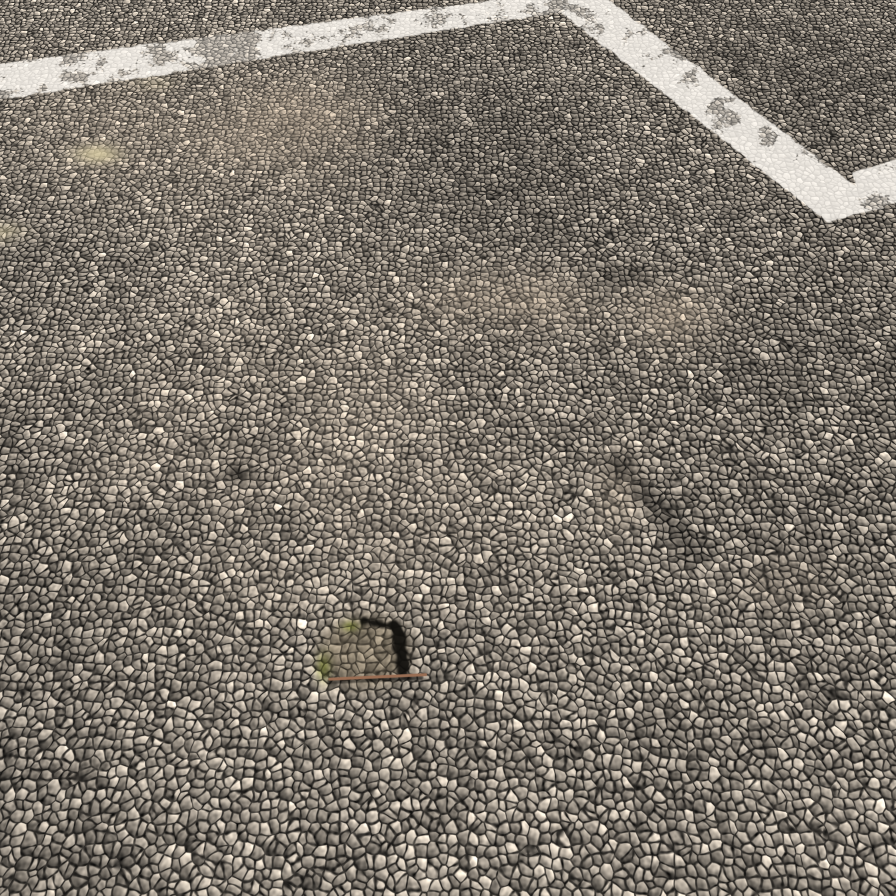
Write a Shadertoy shader that draws this texture.

```glsl
// Sunlit coarse asphalt in perspective, with worn white bay lines and a small pothole.
#define HORIZON 2.0
#define STONE_SCALE 172.0
#define DEPTH_STRETCH 1.75
#define LIGHT_DIR vec2(0.55, 0.83)
#define GAP_TONE 0.17
#define STONE_TONE 0.48
#define GRAIN 0.26
#define PAINT_WEAR 0.05
#define AA 2
#define ASPHALT_TINT vec3(1.06, 1.0, 0.92)
#define PAINT_COLOR vec3(0.93, 0.91, 0.88)

vec2 hash2(vec2 p) {
    vec3 q = fract(p.xyx * vec3(0.1031, 0.1030, 0.0973));
    q += dot(q, q.yzx + 33.33);
    return fract((q.xx + q.yz) * q.zy);
}

float gradientNoise(vec2 p) {
    vec2 i = floor(p), f = fract(p), u = f * f * (3.0 - 2.0 * f);
    vec2 e = vec2(1, 0);
    float a = dot(hash2(i) * 2.0 - 1.0, f);
    float b = dot(hash2(i + e) * 2.0 - 1.0, f - e);
    float c = dot(hash2(i + e.yx) * 2.0 - 1.0, f - e.yx);
    float d = dot(hash2(i + 1.0) * 2.0 - 1.0, f - 1.0);
    return mix(mix(a, b, u.x), mix(c, d, u.x), u.y);
}

float fbm(vec2 p) {
    float sum = 0.0, amp = 1.0;
    for (int i = 0; i < 4; i++) {
        sum += amp * gradientNoise(p);
        p = mat2(1.6, 1.2, -1.2, 1.6) * p + 7.3;
        amp *= 0.55;
    }
    return sum;
}

float blob(vec2 p, vec2 center, vec2 radius) {
    vec2 q = (p - center) / radius;
    return exp(-dot(q, q));
}

float segment(vec2 p, vec2 a, vec2 b) {
    vec2 pa = p - a, ba = b - a;
    return length(pa - ba * clamp(dot(pa, ba) / dot(ba, ba), 0.0, 1.0));
}

// Tapered strip with square ends
float strip(vec2 p, vec2 a, vec2 b, float w0, float w1) {
    vec2 pa = p - a, ba = b - a;
    float len = length(ba), t = dot(pa, ba) / (len * len);
    float across = abs(pa.x * ba.y - pa.y * ba.x) / len;
    return max(across - mix(w0, w1, t), (abs(t - 0.5) - 0.5) * len);
}

// Brightness of packed stones: cells with dark gaps and lit facets
float stones(vec2 p) {
    vec2 cell = floor(p), f = fract(p), nearest = vec2(0), id = vec2(0);
    float d1 = 9.0, d2 = 9.0;
    for (int y = -1; y <= 1; y++)
    for (int x = -1; x <= 1; x++) {
        vec2 g = vec2(x, y), h = hash2(cell + g);
        vec2 toCenter = g + 0.1 + 0.8 * h - f;
        float d = length(toCenter);
        if (d < d1) { d2 = d1; d1 = d; nearest = toCenter; id = hash2(cell + g + 91.7); }
        else d2 = min(d2, d);
    }
    float body = smoothstep(0.02, 0.32, (d2 - d1) + 0.12 * (id.y - 0.5));
    float lit = STONE_TONE + 0.28 * id.x * id.x + 0.16 * pow(id.y, 8.0)
              - 0.40 * dot(nearest, LIGHT_DIR);
    return mix(GAP_TONE, lit, body);
}

vec3 surface(vec2 p) {
    // Ground plane and stone texture
    float depth = 1.0 / (HORIZON - p.y);
    vec2 ground = vec2(p.x - 0.5, DEPTH_STRETCH) * depth * STONE_SCALE;
    vec2 warp = vec2(gradientNoise(ground * 0.7), gradientNoise(ground * 0.7 + 40.0));
    float grain = gradientNoise(ground * 2.3);
    float tone = stones(ground + 0.5 * warp) + GRAIN * grain;
    float cloud = fbm(p * vec2(6.0, 9.0));

    // Pale dusty areas
    float dust = 0.8 * blob(p, vec2(0.57, 0.66), vec2(0.10, 0.035))
               + 0.8 * blob(p, vec2(0.75, 0.64), vec2(0.055, 0.035))
               + 0.8 * blob(p, vec2(0.34, 0.86), vec2(0.09, 0.06))
               + 0.5 * blob(p, vec2(0.15, 0.85), vec2(0.17, 0.08))
               + 0.6 * blob(p, vec2(0.69, 0.455), vec2(0.025, 0.04))
               + 0.5 * blob(p, vec2(0.88, 0.35), vec2(0.05, 0.03))
               + 0.35 * blob(p, vec2(0.36, 0.50), vec2(0.30, 0.22));
    dust = clamp(dust * (1.0 + 0.8 * cloud), 0.0, 1.0);
    tone = mix(tone, 0.55 + 0.25 * grain, 0.38 * dust) + 0.06 * dust;

    // Darker bands, damp stains and seams
    float dark = 0.16 * blob(p, vec2(0.54, 0.82), vec2(0.14, 0.12))
               + 0.16 * blob(p, vec2(0.90, 0.93), vec2(0.15, 0.10))
               + 0.12 * blob(p, vec2(0.95, 0.55), vec2(0.22, 0.25))
               + 0.10 * blob(p, vec2(0.0, 0.1), vec2(0.2, 0.3))
               + 0.28 * blob(p, vec2(0.70, 0.69), vec2(0.045, 0.012))
               + 0.55 * blob(p, vec2(0.268, 0.471), vec2(0.013, 0.010));
    float seam = segment(p, vec2(0.69, 0.48), vec2(0.78, 0.38)) + 0.012 * cloud;
    dark += 0.28 * exp(-pow(seam / 0.012, 2.0));
    tone *= (1.0 - dark) * (1.0 + 0.13 * cloud);
    vec3 col = tone * mix(ASPHALT_TINT, vec3(1.09, 1.0, 0.89), dust);

    // Cream residue
    float cream = blob(p, vec2(0.108, 0.828), vec2(0.025, 0.010))
                + blob(p, vec2(0.005, 0.74), vec2(0.022, 0.010))
                + 0.4 * blob(p, vec2(0.175, 0.908), vec2(0.025, 0.009));
    col = mix(col, vec3(0.85, 0.80, 0.64), clamp(cream * (0.75 + cloud), 0.0, 0.8));

    // Worn bay lines
    float rough = 0.003 * gradientNoise(p * 90.0) + 0.0015 * grain;
    float rear = strip(p, vec2(-0.02, 0.906), vec2(0.64, 1.0), 0.020, 0.011);
    float side = strip(p, vec2(0.624, 1.015), vec2(1.0, 0.725), 0.021, 0.026);
    side = max(side, dot(p - vec2(0.925, 0.753), vec2(0.25, -0.97)));
    side = min(side, strip(p, vec2(0.957, 0.786), vec2(1.03, 0.806), 0.022, 0.024));
    float paint = 1.0 - smoothstep(-0.001, 0.0015, min(rear, side) + rough);
    float chips = fbm(p * vec2(28.0, 42.0)) + 0.25 * grain + 0.30;
    chips -= rear < side ? 0.12 + 0.5 * blob(p, vec2(0.255, 0.948), vec2(0.045, 0.03)) : 0.0;
    chips += 0.35 * blob(p, vec2(0.93, 0.78), vec2(0.03, 0.03));
    paint *= mix(0.38, 0.96, smoothstep(PAINT_WEAR - 0.08, PAINT_WEAR + 0.10, chips));
    col = mix(col, PAINT_COLOR * (0.92 + 0.18 * tone), paint);

    // Pothole floor, shaded rim, moss and twig
    float hole = smoothstep(0.2, 0.7, blob(p, vec2(0.407, 0.272), vec2(0.055, 0.045)));
    col = mix(col, vec3(0.40, 0.36, 0.29) * (0.6 + 0.9 * tone), 0.6 * hole);
    float rim = min(segment(p, vec2(0.406, 0.307), vec2(0.442, 0.300)),
                    segment(p, vec2(0.443, 0.299), vec2(0.451, 0.250)) - 0.003);
    rim += 0.006 * gradientNoise(p * 110.0);
    col = mix(col, vec3(0.06, 0.055, 0.045), 0.93 * (1.0 - smoothstep(0.001, 0.007, rim)));
    float moss = blob(p, vec2(0.361, 0.255), vec2(0.008, 0.015))
               + blob(p, vec2(0.391, 0.301), vec2(0.009, 0.006));
    col = mix(col, vec3(0.40, 0.43, 0.16) * (0.5 + tone), clamp(moss, 0.0, 1.0) * 0.65);
    float twig = segment(p, vec2(0.368, 0.242), vec2(0.475, 0.247));
    float shade = segment(p, vec2(0.368, 0.239), vec2(0.470, 0.244));
    col *= 1.0 - 0.5 * (1.0 - smoothstep(0.001, 0.004, shade));
    return mix(col, vec3(0.60, 0.43, 0.33), 1.0 - smoothstep(0.0008, 0.0025, twig));
}

void mainImage(out vec4 fragColor, in vec2 fragCoord) {
    vec3 total = vec3(0);
    for (int j = 0; j < AA; j++)
    for (int i = 0; i < AA; i++) {
        vec2 offset = (vec2(i, j) + 0.5) / float(AA) - 0.5;
        total += clamp(surface((fragCoord + offset) / iResolution.xy), 0.0, 1.0);
    }
    fragColor = vec4(total / float(AA * AA), 1.0);
}
```
